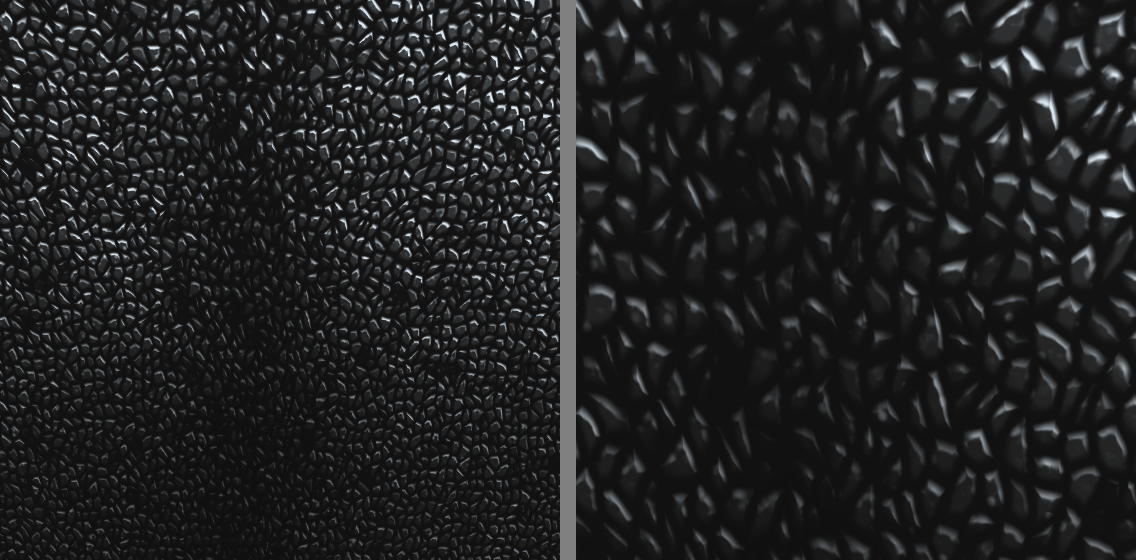
Left, the full canvas; right, a detail of the centre.
Give the GLSL for this texture, as a WebGL 2 fragment shader.

```glsl
#version 300 es
precision highp float;

// Black pebbled leather under a soft light from above.
// Stretched cellular noise makes the domed grains and dark creases;
// the slope of that relief gives glints, and layered sines vary the gloss.

uniform vec2 u_resolution;
out vec4 fragColor;

const float FOLD_X = 0.45;                  // vertical fold the grain fans from
const vec2 LIGHT = vec2(0.35, 0.94);        // direction towards the light
const vec3 COOL = vec3(0.94, 1.0, 1.045);   // tint of reflected light

vec2 hash2(vec2 p) {
    vec3 q = fract(p.xyx * vec3(0.1031, 0.1030, 0.0973));
    q += dot(q, q.yzx + 33.33);
    return fract((q.xx + q.yz) * q.zy);
}

// Returns nearest distance, second distance and a random value of the cell.
vec3 cellular(vec2 p, float stretch) {
    vec2 cell = floor(p);
    vec3 found = vec3(8.0, 8.0, 0.0);
    for (int j = -2; j <= 2; j++) {
        for (int i = -1; i <= 1; i++) {
            vec2 id = cell + vec2(i, j);
            vec2 seed = hash2(id + 17.0);
            vec2 d = id + 0.1 + 0.8 * seed - p;
            float dist = length(d * vec2(1.0, stretch));
            if (dist < found.x) {
                found = vec3(dist, found.x, fract(seed.x * 7.3 + seed.y * 3.1));
            } else {
                found.y = min(found.y, dist);
            }
        }
    }
    return found;
}

float dome(vec3 cell) {
    return smoothstep(0.04, 0.56, cell.y - cell.x);
}

vec2 wobble(vec2 p) {
    return p + 0.16 * sin(p.yx * 1.9 + 1.3 * sin(p * 0.7));
}

float relief(vec2 p, float stretch) {
    float pores = cellular(p * 2.2 + 40.0, 1.0).x;
    return dome(cellular(wobble(p), stretch)) - 0.32 * pores;
}

// Grains fan outwards from the fold and shrink towards the bottom.
vec2 grainSpace(vec2 uv) {
    float x = uv.x - 0.38 * (uv.x - FOLD_X) * uv.y;
    x += 0.006 * sin(uv.y * 9.0 + uv.x * 5.0);
    float y = uv.y * (52.0 - 9.0 * uv.y) + 0.4 * sin(uv.x * 13.0);
    return vec2(x * 62.0, y) + 20.0;
}

float foldAmount(vec2 uv) {
    float d = (uv.x - FOLD_X) / 0.13;
    return exp(-d * d);
}

// Broad sheen: bright towards the top, dull along the fold.
float sheen(vec2 uv) {
    float level = mix(0.24, 1.05, smoothstep(0.08, 0.92, uv.y));
    float fold = foldAmount(uv) * (1.0 - 0.6 * smoothstep(0.7, 1.0, uv.y));
    float patches = sin(uv.x * 11.0 + 1.2 + 2.0 * uv.y) * sin(uv.y * 7.0 + uv.x * 4.0);
    float side = 0.88 + 0.24 * smoothstep(0.4, 0.8, uv.x);
    return level * side * (1.0 - 0.42 * fold) * (1.0 + 0.16 * patches);
}

void main() {
    vec2 uv = gl_FragCoord.xy / u_resolution;
    vec2 p = grainSpace(uv);
    float stretch = mix(0.85, 0.55, foldAmount(uv));
    float gloss = sheen(uv);

    // Grain body and the slope that faces the light
    vec3 grain = cellular(wobble(p), stretch);
    float body = dome(grain);
    float facing = relief(p - 0.07 * LIGHT, stretch) - relief(p + 0.07 * LIGHT, stretch);
    float glint = body * smoothstep(0.02, 0.48, facing) * (0.35 + 1.1 * grain.z);

    // Rare pinpoint sparkles
    vec3 speck = cellular(p * 2.0 + 90.0, 1.0);
    float sparkle = smoothstep(0.42, 0.1, speck.x) * smoothstep(0.86, 0.97, speck.z) * body;

    float value = 0.062 + 0.012 * gloss;
    value += 0.15 * gloss * body * body;
    value += 0.95 * glint * (0.12 + 0.88 * gloss);
    value += 0.42 * sparkle * (0.3 + 0.7 * gloss);
    value = min(value, 0.9);

    vec3 color = value * mix(vec3(1.0), COOL, smoothstep(0.07, 0.3, value));
    fragColor = vec4(color, 1.0);
}
```
